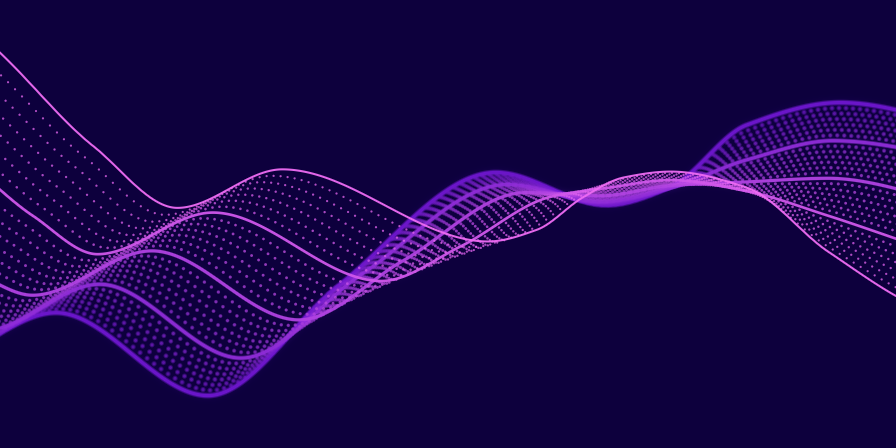
A Shadertoy shader for this background:

```glsl
// A twisting ribbon of fine curves, pink to violet, over deep indigo.
// Three guide curves are blended into a family of 29 smooth strands;
// every seventh strand is a solid line, the others are rows of dots.

const int KNOTS = 14;
const int STRANDS = 28;

// Guide knots in percent of the canvas height.
const vec2 PINK_GUIDE[KNOTS] = vec2[](
    vec2(-40, 100), vec2(-13, 96.5), vec2(20.8, 67.4), vec2(39.6, 53.6),
    vec2(63, 62.2), vec2(108.9, 46.1), vec2(119.8, 48.7), vec2(130.2, 56),
    vec2(139.3, 60.4), vec2(149.7, 61.7), vec2(166.7, 58.1), vec2(184.9, 43.8),
    vec2(208.3, 30.2), vec2(228, 26));
const vec2 MIDDLE_GUIDE[KNOTS] = vec2[](
    vec2(-45, 55), vec2(-18.2, 46.6), vec2(-3.9, 38.3), vec2(7.3, 34.1),
    vec2(33.9, 44), vec2(66.7, 28.6), vec2(89.8, 41.7), vec2(117.2, 57),
    vec2(134.1, 56.3), vec2(149.7, 58.6), vec2(166.7, 59.4), vec2(184.9, 60.2),
    vec2(208.3, 55.7), vec2(228, 48));
const vec2 VIOLET_GUIDE[KNOTS] = vec2[](
    vec2(-55, 28), vec2(-33.9, 24.5), vec2(-19.5, 17.2), vec2(-11.7, 19.3),
    vec2(12.5, 30.2), vec2(46.4, 11.7), vec2(75.5, 36.2), vec2(110.7, 61.5),
    vec2(135.4, 54.2), vec2(149.7, 58.3), vec2(166.7, 72.1), vec2(187.5, 77.1),
    vec2(208.3, 73.4), vec2(228, 64));

// Knot i of the strand at blend t: a parabola through the three guides.
vec2 strandKnot(int i, float t) {
    return (1.0 - t) * (1.0 - 2.0 * t) * PINK_GUIDE[i]
         + 4.0 * t * (1.0 - t) * MIDDLE_GUIDE[i]
         + t * (2.0 * t - 1.0) * VIOLET_GUIDE[i];
}

float secant(vec2 a, vec2 b) {
    return (b.y - a.y) / (b.x - a.x);
}

// Harmonic mean of neighbouring slopes, flat at crests and troughs.
float knotSlope(float before, float after) {
    return before * after > 0.0 ? 2.0 * before * after / (before + after) : 0.0;
}

// Height and slope of a strand at x, by monotone cubic interpolation.
vec2 strandAt(float x, float t) {
    int i = 1;
    while (i < KNOTS - 3 && strandKnot(i + 1, t).x < x) i++;
    vec2 a = strandKnot(i, t), b = strandKnot(i + 1, t);
    float chord = secant(a, b);
    float m0 = knotSlope(secant(strandKnot(i - 1, t), a), chord);
    float m1 = knotSlope(chord, secant(b, strandKnot(i + 2, t)));
    float width = b.x - a.x;
    float u = (x - a.x) / width;
    float quad = 3.0 * chord - 2.0 * m0 - m1;
    float cubic = m0 + m1 - 2.0 * chord;
    return vec2(a.y + width * u * (m0 + u * (quad + u * cubic)),
                m0 + u * (2.0 * quad + 3.0 * u * cubic));
}

void mainImage(out vec4 fragColor, in vec2 fragCoord) {
    vec2 p = 100.0 * fragCoord / iResolution.y;
    float pixel = 100.0 / iResolution.y;
    vec3 color = vec3(0.05, 0.0, 0.24);

    // Paint from the violet edge at the back to the pink edge in front.
    for (int k = STRANDS; k >= 0; k--) {
        float t = float(k) / float(STRANDS);
        vec2 strand = strandAt(p.x, t);
        float rise = p.y - strand.x;
        bool solid = k % 7 == 0;

        float dist = abs(rise) / sqrt(1.0 + strand.y * strand.y);
        float radius = mix(0.23, 0.5, t);
        float strength = 0.95;
        if (!solid) {
            // Offset from the nearest dot centre, riding on the strand.
            float spacing = 1.56;
            float dx = (fract(p.x / spacing + 0.35 * float(k)) - 0.5) * spacing;
            dist = length(vec2(dx, rise + strand.y * dx * -1.0 + strand.y * dx * 2.0));
            radius = mix(0.23, 0.46, t);
            strength = 0.75;
        }

        // Violet strands are wider and softer than pink ones.
        float blur = max(pixel, 0.5 * t);
        float cover = clamp((radius - dist) / blur + 0.5, 0.0, 1.0);
        vec3 ink = mix(vec3(0.93, 0.42, 0.95), vec3(0.41, 0.08, 0.77), t);
        color = mix(color, ink, cover * strength);
        if (solid) color += ink * 0.06 * t * exp(-dist * dist);
    }
    fragColor = vec4(color, 1.0);
}
```
